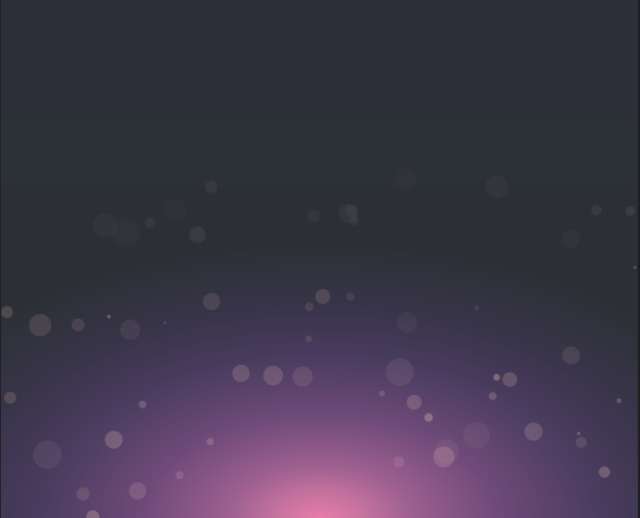
Reproduce this background procedurally as a WebGL 1 fragment shader.

```glsl
precision highp float;
// Dusky slate backdrop with a pink-violet glow rising from the bottom and soft bokeh discs.

uniform vec2 u_resolution;

// Glow: centre and half-axes as fractions of the canvas
const vec2 GLOW_CENTER = vec2(0.5, 0.0);
const vec2 GLOW_AXES = vec2(0.5, 0.357);

// Glow colours from the core outwards
const vec3 PINK   = vec3(0.91, 0.49, 0.66);
const vec3 ROSE   = vec3(0.77, 0.445, 0.62);
const vec3 MAUVE  = vec3(0.61, 0.375, 0.565);
const vec3 PLUM   = vec3(0.43, 0.29, 0.47);
const vec3 VIOLET = vec3(0.285, 0.235, 0.37);
const vec3 DUSK   = vec3(0.222, 0.205, 0.288);
const vec3 SLATE_LOW = vec3(0.173, 0.189, 0.210);
const vec3 SLATE_TOP = vec3(0.172, 0.186, 0.218);

// Bokeh: sizes are fractions of the canvas width
const int BOKEH_COUNT = 58;
const float BOKEH_SEED = 17.0;
const float BOKEH_TOP = 0.66;
const float RADIUS_MIN = 0.0025;
const float RADIUS_MAX = 0.023;
const float ALPHA_SMALL = 0.60;
const float ALPHA_LARGE = 0.13;
const float EDGE_SOFTNESS = 0.0012;
const vec3 BOKEH_COLOR = vec3(0.92, 0.77, 0.71);

// Dark side borders
const vec3 BORDER_COLOR = vec3(0.115, 0.12, 0.13);
const float BORDER_LEFT = 0.0012;
const float BORDER_RIGHT = 0.0035;

float linearStep(float a, float b, float x) {
    return clamp((x - a) / (b - a), 0.0, 1.0);
}

// Four random values from one number
vec4 hash4(float n) {
    vec4 p = fract(vec4(n) * vec4(0.1031, 0.1030, 0.0973, 0.1099));
    p += dot(p, p.wzxy + 33.33);
    return fract((p.xxyz + p.yzzw) * p.zywx);
}

// Elliptical glow over a vertical slate gradient
vec3 background(vec2 uv) {
    float d = length((uv - GLOW_CENTER) / GLOW_AXES);
    vec3 slate = mix(SLATE_LOW, SLATE_TOP, smoothstep(0.45, 0.85, uv.y));
    vec3 color = mix(PINK, ROSE, linearStep(0.0, 0.14, d));
    color = mix(color, MAUVE, linearStep(0.14, 0.29, d));
    color = mix(color, PLUM, linearStep(0.29, 0.56, d));
    color = mix(color, VIOLET, linearStep(0.56, 0.88, d));
    color = mix(color, DUSK, linearStep(0.88, 1.14, d));
    return mix(color, slate, linearStep(1.14, 1.48, d));
}

// Scattered discs: small ones are bright, high ones are faint
vec3 addBokeh(vec3 color, vec2 uv) {
    vec2 toWidth = vec2(1.0, u_resolution.y / u_resolution.x);
    float pixel = 1.0 / u_resolution.x;
    for (int i = 0; i < BOKEH_COUNT; i++) {
        float id = float(i);
        vec4 rnd = hash4(id + BOKEH_SEED);
        vec2 center = vec2(fract(id * 0.618034 + 0.12 * rnd.x),
                           BOKEH_TOP * pow(rnd.y, 1.1));
        float size = pow(rnd.z, 1.3);
        float radius = mix(RADIUS_MIN, RADIUS_MAX, size);
        float soft = max(pixel, EDGE_SOFTNESS);
        float dist = length((uv - center) * toWidth);
        float disc = 1.0 - smoothstep(radius - soft, radius + soft, dist);
        float fade = 1.0 - 0.8 * smoothstep(0.15, BOKEH_TOP, center.y);
        float alpha = mix(ALPHA_SMALL, ALPHA_LARGE, sqrt(size));
        alpha *= fade * mix(0.3, 1.0, rnd.w);
        color = mix(color, BOKEH_COLOR, disc * alpha);
    }
    return color;
}

void main() {
    vec2 uv = gl_FragCoord.xy / u_resolution;
    vec3 color = addBokeh(background(uv), uv);

    // Side borders with one-pixel smoothing
    float halfPixel = 0.5 / u_resolution.x;
    float left = 1.0 - smoothstep(BORDER_LEFT - halfPixel, BORDER_LEFT + halfPixel, uv.x);
    float right = smoothstep(-halfPixel, halfPixel, uv.x - 1.0 + BORDER_RIGHT);
    color = mix(color, BORDER_COLOR, max(left, right));

    gl_FragColor = vec4(color, 1.0);
}
```
